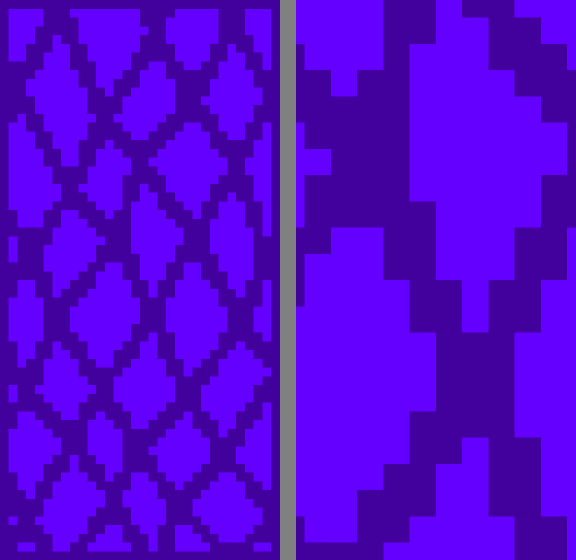
Left, the full canvas; right, a detail of the centre.
Reproduce this texture procedurally as a Shadertoy shader.

```glsl
// Blocky violet scales: irregular diamonds parted by dark diagonal bands.
// A diagonal lattice with jittered knots gives the quads; each is shrunk,
// its tips are trimmed, and the result is sampled on a 32 by 64 block grid.

// Sine-free hash, two values in 0..1
vec2 hash22(vec2 p) {
    vec3 h = fract(p.xyx * vec3(0.1031, 0.1030, 0.0973));
    h += dot(h, h.yzx + 33.33);
    return fract((h.xx + h.yz) * h.zy);
}

// Position, in blocks, of a jittered lattice knot
vec2 knot(vec2 id) {
    vec2 jitter = (hash22(id + 57.0) - 0.5) * vec2(2.6, 3.6);
    return vec2(4.7 * (id.x + id.y), 8.3 * (id.x - id.y)) + jitter;
}

// True inside the shrunken quad of one lattice cell
bool insideScale(vec2 p, vec2 id) {
    vec2 corner = knot(id);
    for (int i = 0; i < 4; i++) {
        // Walk the corners (0,0), (1,0), (1,1), (0,1) and back
        int k = (i + 1) % 4;
        vec2 next = knot(id + vec2(k == 1 || k == 2, k >= 2));
        vec2 edge = next - corner;
        vec2 q = p - corner;
        float depth = (edge.y * q.x - edge.x * q.y) / length(edge);
        float tip = length(q * vec2(1.6, 0.8));
        if (depth < 0.95 || tip < 1.9) return false;
        corner = next;
    }
    return true;
}

// 1 on a scale, 0 on the dark bands and the frame
float scaleMask(vec2 block) {
    vec2 fromCentre = abs(block - vec2(16.0, 32.0));
    if (fromCentre.x > 15.0 || fromCentre.y > 31.0) return 0.0;

    // Scales grow taller toward the top
    vec2 p = vec2(block.x, block.y * (1.25 - 0.0031 * block.y));
    p -= vec2(2.8, 57.0);

    vec2 lattice = vec2(p.x / 9.4 + p.y / 16.6, p.x / 9.4 - p.y / 16.6);
    vec2 id = floor(lattice);
    for (int j = -1; j <= 1; j++)
        for (int i = -1; i <= 1; i++)
            if (insideScale(p, id + vec2(i, j))) return 1.0;
    return 0.0;
}

void mainImage(out vec4 fragColor, in vec2 fragCoord) {
    // Four samples per pixel smooth block edges that miss the pixel grid
    float cover = 0.0;
    for (int s = 0; s < 4; s++) {
        vec2 offset = vec2(s % 2, s / 2) * 0.5 - 0.25;
        vec2 block = (fragCoord + offset) / iResolution.xy * vec2(32.0, 64.0);
        cover += 0.25 * scaleMask(floor(block) + 0.5);
    }

    vec3 darkViolet = vec3(0.26, 0.0, 0.61);
    vec3 brightViolet = vec3(0.39, 0.0, 1.0);
    fragColor = vec4(mix(darkViolet, brightViolet, cover), 1.0);
}
```
